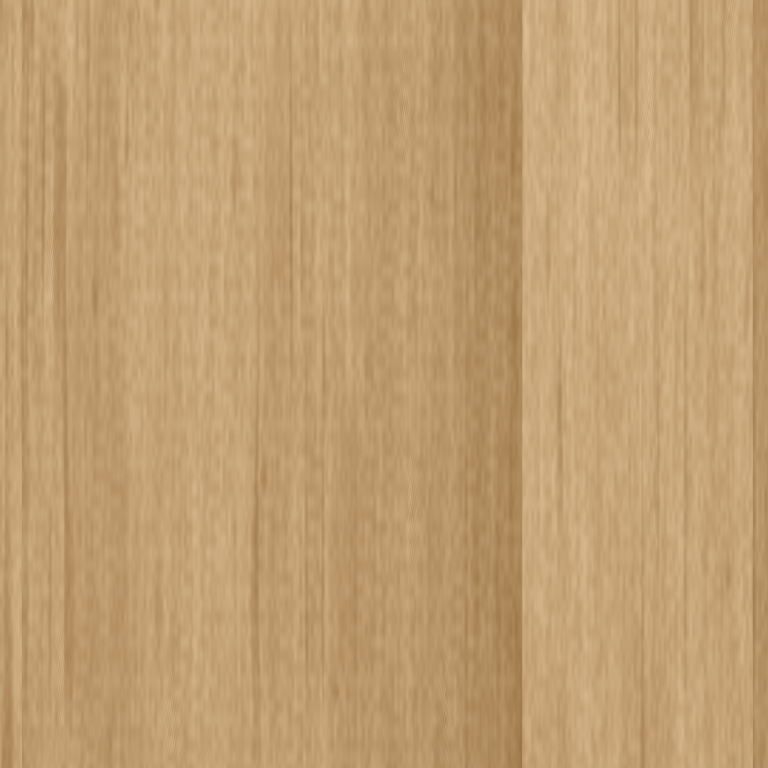
This texture is drawn by a WebGL 2 fragment shader. Its source:

```glsl
#version 300 es
precision highp float;
// Pale oak boards with upright grain: each board has its own tone profile,
// over which stretched value noise lays streaks, fibres, hairlines and pores.
// Cells scatter soft, pointed brown flecks and faint nested arches.

#define JOINTS vec3(0.0286, 0.680, 0.980)   // board edges across the canvas
#define FLECK_CELLS vec2(13.0, 4.0)
#define FLECK_SHARE 0.46
#define ARCH_SHARE 0.16
#define STREAK_DEPTH 0.40
#define FIBRE_DEPTH 0.62
#define PORE_DEPTH 0.46
#define LINE_DEPTH 0.42
#define FLECK_DEPTH 0.62

uniform vec2 u_resolution;
out vec4 fragColor;

const vec3 DARK_OAK = vec3(0.67, 0.53, 0.35);
const vec3 LIGHT_OAK = vec3(0.80, 0.67, 0.50);
const vec3 FLECK_BROWN = vec3(0.58, 0.41, 0.22);

float hash(vec2 p) {
    return fract(sin(dot(p, vec2(127.1, 311.7))) * 43758.5453);
}

float noise(vec2 p) {
    vec2 i = floor(p), f = fract(p);
    f = f * f * (3.0 - 2.0 * f);
    return mix(mix(hash(i), hash(i + vec2(1, 0)), f.x),
               mix(hash(i + vec2(0, 1)), hash(i + vec2(1, 1)), f.x), f.y);
}

// Smooth tone of each board, 0 = dark oak, 1 = light oak
float boardTone(vec2 uv, float soft) {
    float x = uv.x;
    float wide = 0.74 + 0.17 * smoothstep(0.03, 0.20, x)
               - 0.32 * smoothstep(0.39, 0.52, x)
               - 0.42 * smoothstep(0.53, 0.68, x);
    float pale = 1.08 - 0.12 * smoothstep(0.75, 0.98, x);
    vec3 past = smoothstep(JOINTS - soft, JOINTS + soft, vec3(x));
    float tone = mix(0.94, wide, past.x);
    tone = mix(tone, pale, past.y);
    tone = mix(tone, 0.52, past.z);
    return tone - 0.16 * (1.0 - uv.y);
}

// Soft shadow beside the joints
float jointShade(float x) {
    vec3 d = x - JOINTS;
    vec3 side = vec3(1.0, -1.0, 1.0);
    vec3 shade = exp(-abs(d) / 0.009) * step(vec3(0.0), d * side);
    return dot(shade, vec3(0.34, 0.24, 0.24));
}

// x: brown flecks, y: signed arch lines
vec2 figure(vec2 p) {
    vec2 home = floor(p * FLECK_CELLS);
    vec2 sum = vec2(0.0);
    for (int j = -1; j <= 1; j++)
    for (int i = -1; i <= 1; i++) {
        vec2 cell = home + vec2(i, j);
        vec2 jitter = vec2(hash(cell + 3.1), hash(cell + 7.7));
        vec2 d = p - (cell + jitter) / FLECK_CELLS;
        float kind = hash(cell + 19.3);
        float size = hash(cell + 31.9);
        if (kind < FLECK_SHARE) {
            // Lens with a long upper tip and a shorter lower one
            float reach = mix(0.035, 0.13, size * size) * (d.y > 0.0 ? 1.4 : 0.7);
            float t = clamp(abs(d.y) / reach, 0.0, 1.0);
            float halfWidth = mix(0.004, 0.009, jitter.x) * (1.0 - t) * (1.0 - 0.3 * t);
            float bend = 0.004 * (noise(vec2(size * 50.0, p.y * 14.0)) - 0.5);
            float body = 1.0 - smoothstep(0.0, 1.0, abs(d.x + bend) / (halfWidth + 0.001));
            sum.x = max(sum.x, body * (1.0 - t) * mix(0.3, 0.9, jitter.y));
        } else if (kind > 1.0 - ARCH_SHARE) {
            // Nested pointed arches
            float fade = exp(-pow(d.x / 0.010, 2.0) - pow(d.y / 0.085, 2.0));
            sum.y += fade * sin(380.0 * (d.y + 5.0 * abs(d.x) + 220.0 * d.x * d.x));
        }
    }
    return sum;
}

void main() {
    vec2 uv = gl_FragCoord.xy / u_resolution;
    float soft = max(0.0012, 0.7 / u_resolution.x);

    // Grain wanders slightly sideways, independently on each board
    float board = dot(step(JOINTS, vec3(uv.x)), vec3(1.0));
    vec2 p = uv + vec2(0.0, board * 5.37);
    p.x += 0.004 * (noise(p * vec2(9.0, 3.0)) - 0.5);

    float streak = 0.45 * noise(p * vec2(26.0, 0.7)) + 0.55 * noise(p * vec2(75.0, 1.2) + 11.0) - 0.5;
    float fibre = 0.5 * noise(p * vec2(150.0, 3.0) + 23.0) + 0.5 * noise(p * vec2(260.0, 9.0)) - 0.5;
    float pore = noise(p * vec2(270.0, 60.0) + 47.0) - 0.5;

    // Hairlines gather in patches along the grain
    float patches = smoothstep(0.35, 0.75, noise(p * vec2(14.0, 1.4) + 5.0));
    float line = smoothstep(0.68, 0.98, noise(p * vec2(140.0, 1.8) + 71.0)) * patches;
    vec2 marks = figure(p);

    float tone = boardTone(uv, soft) - jointShade(uv.x);
    tone += STREAK_DEPTH * streak + FIBRE_DEPTH * fibre + PORE_DEPTH * pore;
    tone += 0.14 * marks.y - LINE_DEPTH * line;

    vec3 color = mix(DARK_OAK, LIGHT_OAK, tone);

    // Warm stain along streaks and hairlines, then the flecks
    float stain = smoothstep(0.55, 0.95, noise(p * vec2(22.0, 1.6) + 83.0));
    color = mix(color, FLECK_BROWN, 0.14 * stain + 0.15 * line);
    color = mix(color, FLECK_BROWN, FLECK_DEPTH * marks.x * (0.8 + 0.6 * fibre));
    fragColor = vec4(color, 1.0);
}
```
